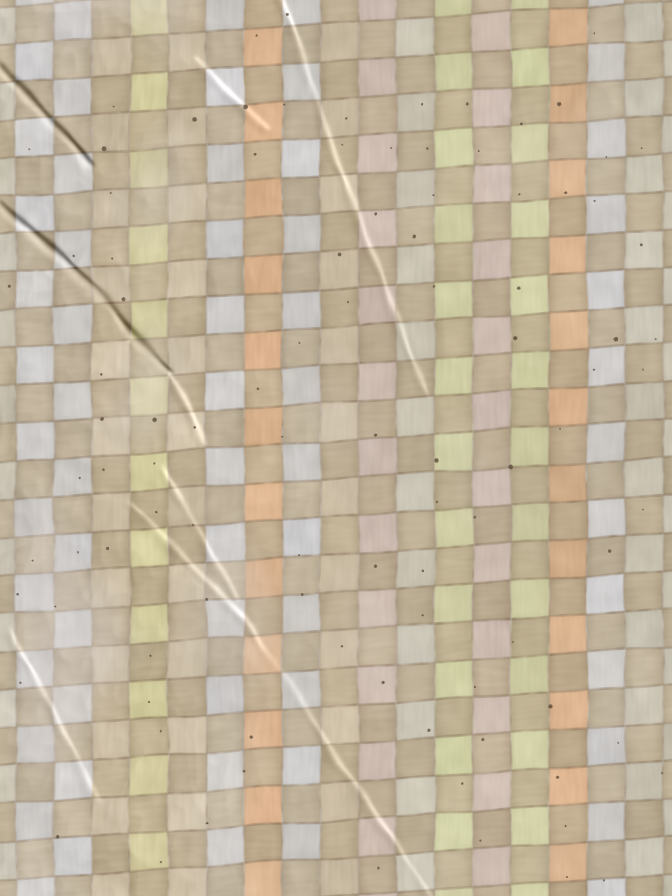
Give the GLSL for this texture, as a WebGL 2 fragment shader.

```glsl
#version 300 es
precision highp float;

#define COLUMNS 17.64
#define ROWS 17.7
#define TILT 1.15
#define GRID_SHIFT vec2(0.59, 0.577)
#define SEAM_WIDTH 0.028
#define WEFT_TINT 0.16
#define CELL_VARIATION 0.045
#define CRUMPLE 0.42
#define GLOSS_AMOUNT 0.3
#define CREASE_WIDTH 0.0042
#define SPECK_GRID 15.0
#define FOLD_COUNT 3

uniform vec2 u_resolution;
out vec4 outColor;

const vec3 WEFT = vec3(0.735, 0.672, 0.560);
const vec3 GLOSS = vec3(0.850, 0.820, 0.800);
const vec3 GRIME = vec3(0.470, 0.380, 0.290);

// Strip dyes: blue-white, grey, cream, yellow, orange, pink, lime
const vec3 DYES[7] = vec3[7](
  vec3(0.815, 0.810, 0.810), vec3(0.800, 0.780, 0.720), vec3(0.805, 0.750, 0.655),
  vec3(0.830, 0.805, 0.620), vec3(0.865, 0.705, 0.560), vec3(0.810, 0.740, 0.700),
  vec3(0.820, 0.820, 0.650));
const int STRIPS[19] = int[19](1, 0, 0, 2, 3, 2, 0, 4, 0, 2, 5, 1, 6, 5, 6, 4, 0, 1, 1);

// Crease start and end points; the first FOLD_COUNT are dark folds
const vec4 CREASES[11] = vec4[11](
  vec4(0.00, 1.24, 0.14, 1.09), vec4(0.00, 1.035, 0.13, 0.92), vec4(0.13, 0.92, 0.257, 0.78),
  vec4(0.42, 1.34, 0.52, 1.05), vec4(0.52, 1.05, 0.635, 0.75), vec4(0.194, 0.587, 0.365, 0.413),
  vec4(0.365, 0.413, 0.642, 0.0), vec4(0.252, 0.778, 0.309, 0.674), vec4(0.243, 0.64, 0.356, 0.44),
  vec4(0.017, 0.396, 0.148, 0.144), vec4(0.29, 1.25, 0.40, 1.14));

vec2 hash2(vec2 p) {
  p = vec2(dot(p, vec2(127.1, 311.7)), dot(p, vec2(269.5, 183.3)));
  return fract(sin(p) * 43758.5);
}

float corner(vec2 cell, vec2 f, vec2 o) {
  return dot(hash2(cell + o) * 2.0 - 1.0, f - o);
}

float gradientNoise(vec2 p) {
  vec2 c = floor(p), f = p - c;
  vec2 u = f * f * f * (f * (f * 6.0 - 15.0) + 10.0);
  return mix(mix(corner(c, f, vec2(0, 0)), corner(c, f, vec2(1, 0)), u.x),
             mix(corner(c, f, vec2(0, 1)), corner(c, f, vec2(1, 1)), u.x), u.y);
}

// Sharp-ridged height of the wrinkled film
float filmHeight(vec2 p) {
  float h = 0.0, amp = 0.6;
  p = mat2(0.85, 0.53, -0.53, 0.85) * p * vec2(8.0, 6.0);
  for (int i = 0; i < 3; i++) {
    h += amp * abs(gradientNoise(p));
    p = p * 2.1 + 7.3;
    amp *= 0.5;
  }
  return h;
}

// Light added or removed by one crease
float creaseLight(vec2 p, vec4 ends, bool fold) {
  vec2 along = ends.zw - ends.xy, r = p - ends.xy;
  float t = dot(r, along) / dot(along, along);
  float x = (along.x * r.y - along.y * r.x) / length(along);
  float caps = smoothstep(-0.04, 0.04, t) * (1.0 - smoothstep(0.96, 1.04, t));
  float w = CREASE_WIDTH * (1.0 + 0.8 * gradientNoise(p * 22.0));
  float core = exp(-x * x / (w * w));
  float side = exp(-pow((x + 2.2 * w) / (1.4 * w), 2.0));
  float strength = 0.75 + 0.9 * gradientNoise(p * 13.0 + 4.0);
  return caps * strength * (fold ? 0.14 * side - 0.38 * core : 0.20 * core - 0.05 * side);
}

// Woven strips: dyed uprights over and under tan cross strips
vec3 weave(vec2 p) {
  vec2 g = vec2(p.x * COLUMNS, p.y * ROWS - p.x * TILT) + GRID_SHIFT;
  g += 0.09 * vec2(gradientNoise(g * 0.6), gradientNoise(g * 0.6 + 31.0));
  float pixel = COLUMNS / u_resolution.x;
  vec2 cell = floor(g), f = g - cell, edge = min(f, 1.0 - f);
  vec2 inside = clamp(edge / pixel, 0.0, 1.0);
  float parity = mod(cell.x + cell.y, 2.0) * 2.0 - 1.0;
  float dyed = 0.5 + 0.5 * parity * inside.x * inside.y;
  vec2 rnd = hash2(cell + 3.0);

  vec3 dye = DYES[STRIPS[clamp(int(cell.x), 0, 18)]];
  vec3 top = dye + 0.035 * gradientNoise(g * vec2(9.0, 1.3));
  vec3 under = mix(WEFT, dye, WEFT_TINT) + 0.03 * gradientNoise(g * vec2(1.5, 8.0));
  under -= 0.035 * (1.0 - smoothstep(0.0, 0.3, edge.x));
  vec3 col = mix(under, mix(top, WEFT, 0.2 * rnd.y), dyed);
  col += CELL_VARIATION * (rnd.x - 0.5) + 0.04 * gradientNoise(g * 1.7);

  // Brown cross seams, paler upright seams with a soft shadow
  vec2 seam = 1.0 - smoothstep(vec2(SEAM_WIDTH - pixel * 0.5), vec2(SEAM_WIDTH + pixel), edge);
  float wear = clamp(0.55 + 0.8 * gradientNoise(g * 3.1), 0.1, 1.0);
  col -= 0.035 * exp(-edge.x * 14.0) + 0.025 * exp(-edge.y * 16.0);
  col = mix(col, GRIME, 0.48 * seam.y * wear);
  return mix(col, mix(GLOSS, GRIME, 1.0 - wear), 0.3 * seam.x);
}

// Sparse dark dirt specks
float specks(vec2 p) {
  vec2 cell = floor(p * SPECK_GRID), rnd = hash2(cell + 57.0);
  vec2 center = (cell + 0.2 + 0.6 * hash2(cell + 9.0)) / SPECK_GRID;
  float radius = mix(0.0012, 0.0036, rnd.y * rnd.y);
  float d = length(p - center) + 0.001 * gradientNoise(p * 400.0);
  float soft = 0.8 / u_resolution.x;
  return step(0.68, rnd.x) * (1.0 - smoothstep(radius - soft, radius + soft, d));
}

void main() {
  vec2 p = gl_FragCoord.xy / u_resolution.x;
  vec3 col = weave(p);

  // Film sheen and crumpling, stronger toward the left
  float leftness = 1.0 - smoothstep(0.05, 0.6, p.x);
  float sheen = smoothstep(0.0, 0.5, gradientNoise(p * vec2(7.0, 4.0) + 2.0) + 0.12 * leftness);
  col = mix(col, GLOSS, GLOSS_AMOUNT * sheen * (0.5 + leftness));
  float slope = filmHeight(p + vec2(0.005, 0.004)) - filmHeight(p);
  col += CRUMPLE * slope * (0.5 + leftness) + 0.04 * gradientNoise(p * 2.5 + 11.0);

  vec2 bent = p + 0.006 * vec2(gradientNoise(p * 17.0), gradientNoise(p * 17.0 + 5.0));
  for (int i = 0; i < 11; i++) col += creaseLight(bent, CREASES[i], i < FOLD_COUNT);

  col = mix(col, GRIME * 0.7, 0.75 * specks(p));
  outColor = vec4(clamp(col, 0.0, 1.0), 1.0);
}
```
